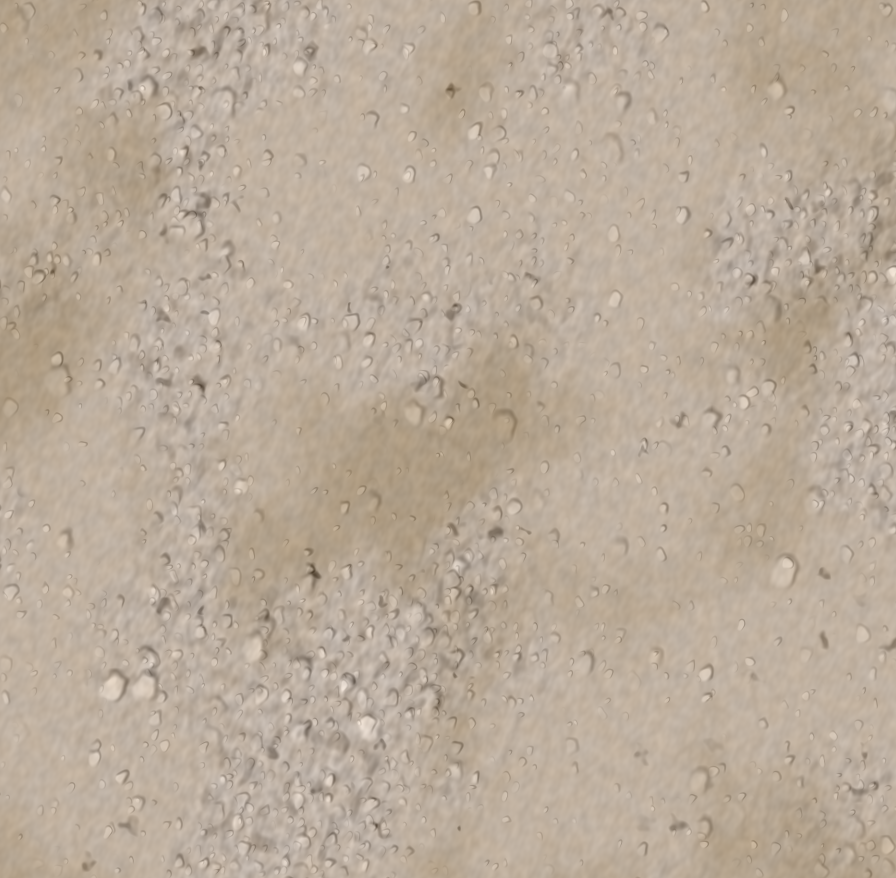
This texture is drawn by a WebGL 1 fragment shader. Its source:

```glsl
precision highp float;
uniform vec2 u_resolution;

const vec3 TAN_SAND = vec3(0.675, 0.605, 0.510);
const vec3 PALE_DUST = vec3(0.748, 0.690, 0.626);
const vec3 COOL_TINT = vec3(-0.008, 0.000, 0.016);
const vec2 SHADOW_SIDE = vec2(0.88, 0.47);

vec2 hash2(vec2 p) {
  vec3 q = fract(p.xyx * vec3(0.1031, 0.1030, 0.0973));
  q += dot(q, q.yzx + 33.33);
  return fract((q.xx + q.yz) * q.zy);
}

float cornerSlope(vec2 cell, vec2 offset) {
  float angle = 6.2832 * hash2(cell).x;
  return dot(vec2(cos(angle), sin(angle)), offset);
}

float gradientNoise(vec2 p) {
  vec2 i = floor(p), f = fract(p);
  vec2 u = f * f * f * (f * (f * 6.0 - 15.0) + 10.0);
  vec2 e = vec2(1.0, 0.0);
  float low = mix(cornerSlope(i, f), cornerSlope(i + e, f - e), u.x);
  float high = mix(cornerSlope(i + e.yx, f - e.yx), cornerSlope(i + 1.0, f - 1.0), u.x);
  return 1.5 * mix(low, high, u.y);
}

float fbm(vec2 p) {
  float sum = 0.0, weight = 0.6;
  for (int k = 0; k < 4; k++) {
    sum += weight * gradientNoise(p);
    p = p * 2.03 + 17.3;
    weight *= 0.5;
  }
  return sum;
}

// Coordinates turned so that y runs along the leaning grain
vec2 alongGrain(vec2 p, float lean) {
  float c = cos(lean), s = sin(lean);
  return vec2(c * p.x - s * p.y, s * p.x + c * p.y);
}

// Scattered stones: lit faces minus a dark crescent on the shadow side
float stones(vec2 p, float scale, float share, float seed) {
  vec2 q = p * scale + seed;
  vec2 base = floor(q);
  float tone = 0.0;
  for (int y = -1; y <= 1; y++) {
    for (int x = -1; x <= 1; x++) {
      vec2 cell = base + vec2(float(x), float(y));
      vec2 place = hash2(cell + seed);
      vec2 trait = hash2(cell + seed + 71.7);
      vec2 offset = q - cell - 0.5 - 0.6 * (place - 0.5);
      vec2 shaped = alongGrain(offset, 0.9 * (place.x - 0.2)) * vec2(1.15, 0.85);
      float dist = length(shaped) - mix(0.17, 0.36, trait.y * trait.y);
      float present = 1.0 - smoothstep(share - 0.04, share + 0.04, trait.x);
      float face = 1.0 - smoothstep(-0.12, 0.06, dist);
      float rim = 1.0 - smoothstep(0.0, 0.13, abs(dist - 0.03));
      float side = dot(offset / (length(offset) + 0.001), SHADOW_SIDE);
      float crescent = rim * smoothstep(-0.7, 0.9, side);
      tone += present * (face * mix(0.01, 0.11, place.y) - 0.19 * crescent * mix(0.4, 1.0, place.x));
    }
  }
  return tone;
}

// Small dark hollows of ragged outline
float hollows(vec2 p, float scale, float share) {
  vec2 q = p * scale;
  q += 0.22 * vec2(gradientNoise(q * 3.1), gradientNoise(q * 3.1 + 40.0));
  vec2 cell = floor(q);
  vec2 trait = hash2(cell + 211.0);
  vec2 offset = fract(q) - 0.5 - 0.3 * (hash2(cell + 5.0) - 0.5);
  float radius = mix(0.10, 0.24, trait.y);
  float present = 1.0 - smoothstep(share - 0.04, share + 0.04, trait.x);
  return present * (1.0 - smoothstep(0.3 * radius, 1.3 * radius, length(offset)));
}

void main() {
  vec2 p = gl_FragCoord.xy / u_resolution.y;

  // Broad drifts of bare sand and gravel
  vec2 drift = alongGrain(p, 0.6) * vec2(3.6, 2.5);
  float gravel = smoothstep(-0.12, 0.42, fbm(drift + 3.7));
  float dust = smoothstep(-0.42, 0.22, fbm(drift * 1.1 + 31.0) + 0.35 * gravel);
  vec3 color = mix(TAN_SAND, PALE_DUST, dust) + COOL_TINT * gravel;

  // Fine leaning grain, rougher where gravel lies
  vec2 grain = alongGrain(p, 0.38) * vec2(1.0, 0.6);
  float coarse = gradientNoise(grain * 88.0);
  float fine = gradientNoise(grain * 165.0 + 9.0);
  float rough = mix(0.45, 1.0, gravel);
  float tone = rough * (0.065 * coarse + 0.050 * fine);
  tone -= 0.10 * gravel * smoothstep(0.15, 0.65, gradientNoise(grain * 62.0 + 50.0));

  // Stones in three sizes, bent slightly off round
  vec2 bent = p + 0.0035 * vec2(gradientNoise(p * 70.0), gradientNoise(p * 70.0 + 23.0));
  tone += stones(bent, 22.0, 0.05 + 0.16 * gravel, 13.0);
  tone += stones(bent, 42.0, 0.08 + 0.42 * gravel, 47.0);
  tone += 0.7 * stones(bent, 72.0, 0.12 + 0.45 * gravel, 89.0);
  tone -= 0.20 * hollows(p, 24.0, 0.04 + 0.12 * gravel);

  // Faint warm and cool mottling
  float hue = gradientNoise(p * 38.0 + 77.0);
  color += tone + vec3(0.010, 0.0, -0.014) * hue + 0.006;
  gl_FragColor = vec4(clamp(color, 0.0, 1.0), 1.0);
}
```
